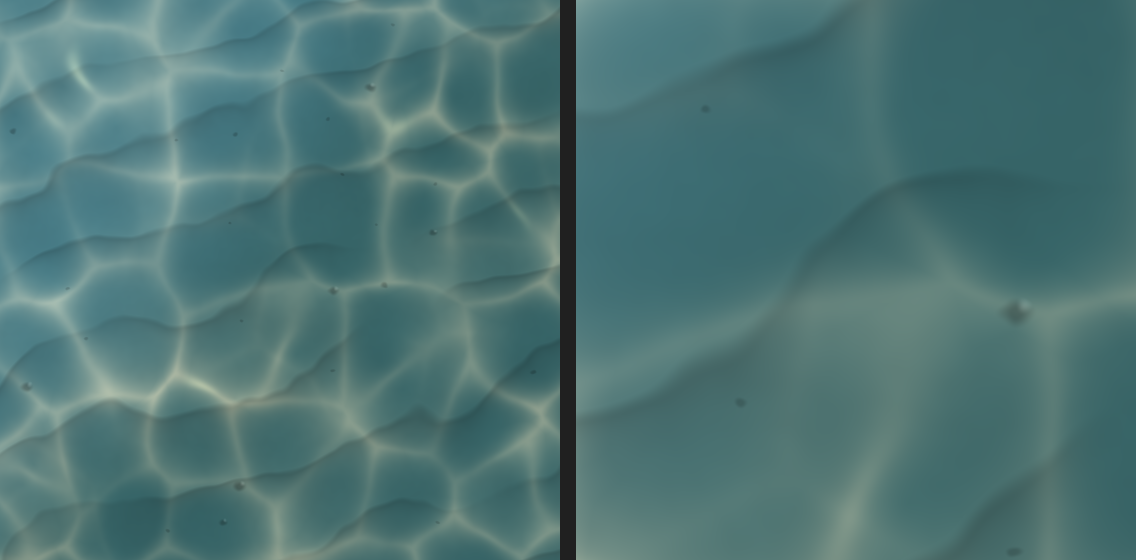
Left: the whole. Right: its middle third, enlarged.
This texture is drawn by a WebGL 1 fragment shader. Its source:

```glsl
precision highp float;
// Sunlit shallow water: a soft net of caustic light over rippled sand.
// The net comes from ordered distances to scattered points, the sand
// ripples from a warped sawtooth, and the pebbles from a jittered grid.
uniform vec2 u_resolution;

vec2 hash2(vec2 p) {
  vec2 q = vec2(dot(p, vec2(127.1, 311.7)), dot(p, vec2(269.5, 183.3)));
  return fract(sin(q) * 43758.545);
}

float gradientDot(vec2 cell, vec2 corner, vec2 f) {
  return dot(hash2(cell + corner) * 2.0 - 1.0, f - corner);
}

// Gradient noise, roughly -0.6 to 0.6
float noise(vec2 p) {
  vec2 i = floor(p), f = fract(p);
  vec2 u = f * f * f * (f * (f * 6.0 - 15.0) + 10.0);
  float low = mix(gradientDot(i, vec2(0.0), f), gradientDot(i, vec2(1.0, 0.0), f), u.x);
  float high = mix(gradientDot(i, vec2(0.0, 1.0), f), gradientDot(i, vec2(1.0), f), u.x);
  return mix(low, high, u.y);
}

// Distances to the three nearest scattered points, in rising order
vec3 nearestThree(vec2 p) {
  vec2 i = floor(p), f = fract(p);
  vec3 near = vec3(9.0);
  for (int y = -2; y <= 2; y++) {
    for (int x = -2; x <= 2; x++) {
      vec2 cell = vec2(float(x), float(y));
      float d = length(cell + 0.03 + 0.94 * hash2(i + cell) - f);
      if (d < near.x) near = vec3(d, near.xy);
      else if (d < near.y) near.yz = vec2(d, near.y);
      else near.z = min(near.z, d);
    }
  }
  return near;
}

// x: wide halo along the net, y: thin crest, z: glow where lines meet
vec3 caustic(vec2 p) {
  vec3 near = nearestThree(p);
  float edge = near.y - near.x;
  float knot = near.z - near.x;
  float softEdge = sqrt(edge * edge + 0.006);
  float softKnot = sqrt(knot * knot + 0.012);
  return vec3(exp(-4.4 * softEdge), exp(-edge * edge / 0.009), exp(-4.2 * softKnot));
}

// Shadow under each ripple: a dark line above, fading below
float rippleShadow(vec2 p) {
  float bend = 0.11 * noise(p * 3.3 + 4.0) + 0.05 * noise(p * 8.0) + 0.012 * noise(p * 22.0);
  float below = 1.0 - fract((p.y - 0.36 * p.x + bend) * 6.2);
  float crest = smoothstep(0.0, 0.08, below);
  float shade = crest * (0.8 * exp(-13.0 * below) + 0.42 * exp(-3.2 * below));
  return shade * smoothstep(-0.35, 0.15, noise(p * vec2(3.5, 5.0) + 17.0));
}

// x: dark pebble, y: pale rim on its upper right
vec2 pebbles(vec2 p) {
  vec2 g = p * 11.0;
  vec2 cell = floor(g);
  vec2 seed = hash2(cell + 40.0);
  vec2 d = fract(g) - 0.25 - 0.5 * hash2(cell + 80.0);
  d += 0.04 * vec2(noise(g * 7.0), noise(g * 7.0 + 30.0));
  float present = step(0.82, seed.x);
  float radius = mix(0.035, 0.12, seed.y * seed.y);
  float body = 1.0 - smoothstep(radius * 0.3, radius * 1.3, length(d * vec2(0.85, 1.1)));
  float rim = 1.0 - smoothstep(0.0, radius * 0.7, length(d - radius * 0.55));
  return present * vec2(body * (0.5 + 0.5 * seed.y), rim * step(0.6, seed.y));
}

void main() {
  vec2 p = gl_FragCoord.xy / min(u_resolution.x, u_resolution.y);
  float broad = noise(p * 2.2 + 9.0);

  // Water tint: blue at upper left, deep teal at lower right
  float blueness = smoothstep(-0.15, 0.55, p.y - p.x + 0.2 * broad);
  vec3 color = mix(vec3(0.208, 0.388, 0.400), vec3(0.270, 0.480, 0.525), blueness);

  // Two nets of light, the second fainter and crossing the first
  vec2 warp = vec2(noise(p * 6.0), noise(p * 6.0 + 21.0)) * 0.045;
  warp += vec2(noise(p * 17.0), noise(p * 17.0 + 51.0)) * 0.007;
  vec3 net = caustic((p + warp) * 6.2 + 3.0);
  vec3 faintNet = caustic((p - warp) * 5.0 + 31.0);
  float strength = 0.9 + 1.2 * noise(p * 4.5 + 60.0);
  float light = strength * dot(net, vec3(0.64, 0.09, 0.68));
  float faintness = smoothstep(-0.25, 0.4, noise(p * 4.0 + 90.0));
  light += faintness * dot(faintNet, vec3(0.24, 0.03, 0.22));
  light += 0.40 * broad - 0.07;
  light = 0.5 * (light + sqrt(light * light + 0.004));
  color += vec3(0.315, 0.218, 0.148) * light;

  // Rare brilliant streaks on the crests
  float streak = net.y * smoothstep(0.25, 0.5, noise(p * 5.0 + 73.0));
  color += vec3(0.24, 0.22, 0.14) * streak;

  // Sand ripples, mottling and pebbles
  color *= 1.0 - 0.25 * rippleShadow(p);
  color *= 1.0 + 0.04 * noise(p * 13.0) + 0.015 * noise(p * 60.0);
  vec2 pebble = pebbles(p);
  color *= 1.0 - 0.26 * pebble.x;
  color += 0.10 * pebble.y;

  gl_FragColor = vec4(color, 1.0);
}
```
